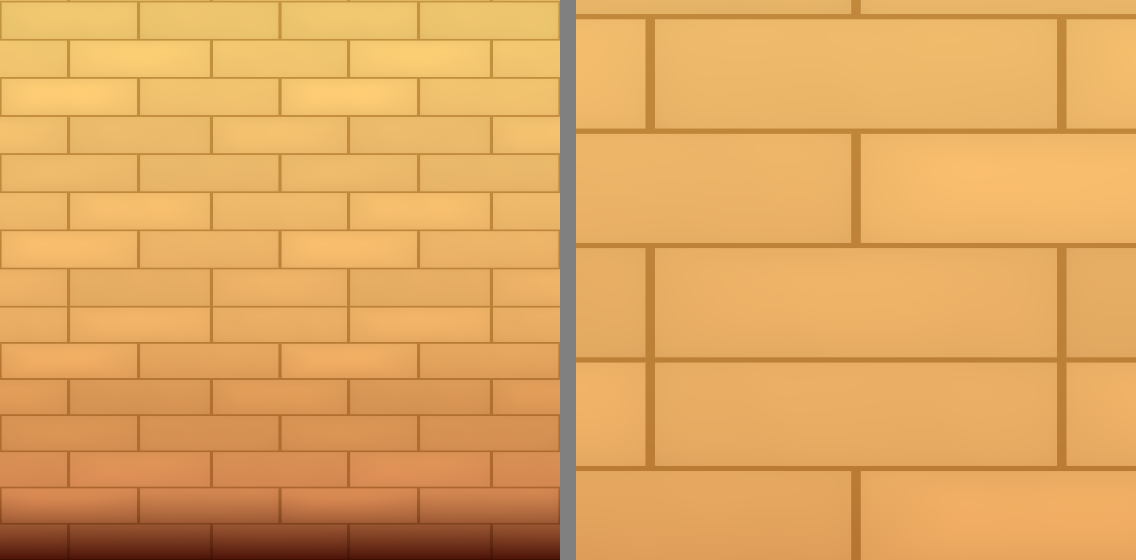
Left: the whole. Right: its middle third, enlarged.
Write a Shadertoy shader that draws this texture.

```glsl
// Warm sandstone brick wall: fifteen courses, golden at the top, sinking into brown shadow at the foot.

#define PAIRS 2.0            // brick pairs across
#define FIRST_JOINT 0.0028   // depth of the topmost bed joint
#define UPPER_COURSE 0.0681  // course height above the break
#define LOWER_COURSE 0.0646  // course height below the break
#define BREAK_ROW 8.0        // here the bond skips one course
#define BED_WIDTH 0.0031     // horizontal joints
#define HEAD_WIDTH 0.0056    // vertical joints
#define JOINT_TINT vec3(0.81, 0.735, 0.55)
#define SHADOW_COLOR vec3(0.29, 0.07, 0.025)
#define SHADOW_START 0.87
#define MOTTLE 0.007

const float TAU = 6.2831853;

// Wall colour by depth below the top edge
vec3 wallColor(float depth) {
    vec3 c = mix(vec3(0.945, 0.785, 0.438), vec3(0.937, 0.738, 0.425), smoothstep(0.0, 0.3, depth));
    c = mix(c, vec3(0.915, 0.682, 0.393), smoothstep(0.25, 0.58, depth));
    c = mix(c, vec3(0.855, 0.585, 0.330), smoothstep(0.55, 0.76, depth));
    return mix(c, vec3(0.840, 0.540, 0.325), smoothstep(0.75, 0.88, depth));
}

// Soft stains that tile with each brick pair
float stains(vec2 p, float seed) {
    float a = sin(TAU * PAIRS * p.x + 31.0 * p.y + seed * 2.1);
    float b = sin(TAU * PAIRS * 3.0 * p.x - 47.0 * p.y + 1.7 * a + seed);
    float c = sin(TAU * PAIRS * 5.0 * p.x + 83.0 * p.y + 1.3 * b);
    return 0.5 * a + 0.35 * b + 0.25 * c;
}

// Coverage of a line whose centre lies at distance d
float line(float d, float width, float pixel) {
    return 1.0 - smoothstep(-0.5 * pixel, 0.5 * pixel, d - 0.5 * width);
}

void mainImage(out vec4 fragColor, in vec2 fragCoord) {
    vec2 p = fragCoord / iResolution.xy;
    vec2 pixel = 1.0 / iResolution.xy;
    float depth = 1.0 - p.y;

    // Course index and position inside the course, measured downward
    float breakDepth = FIRST_JOINT + BREAK_ROW * UPPER_COURSE;
    bool below = depth > breakDepth;
    float pitch = below ? LOWER_COURSE : UPPER_COURSE;
    float rows = BREAK_ROW + (depth - breakDepth) / pitch;
    float row = floor(rows);
    float v = rows - row;
    float phase = mod(row + step(BREAK_ROW, row), 4.0);

    // Running bond: alternate courses shift, with slightly unequal bricks
    float shifted = mod(phase, 2.0);
    float u = fract(PAIRS * p.x - 0.245 * shifted);
    float split = mix(0.495, 0.51, shifted);
    float brick = step(split, u);
    float along = brick < 0.5 ? u / split : (u - split) / (1.0 - split);

    // Distances to the joints in canvas units
    float bedDist = min(v, 1.0 - v) * pitch;
    float headDist = min(min(u, 1.0 - u), abs(u - split)) / PAIRS;

    // Tone per course, and a glow on the lighter brick of each pair
    float light = phase > 2.5 ? brick : 1.0 - brick;
    float strength = 0.036 - 0.02 * cos(TAU * 0.25 * phase);
    float glow = smoothstep(0.0, 0.28, along) * smoothstep(1.0, 0.6, along)
               * smoothstep(0.0, 0.35, v) * smoothstep(1.05, 0.5, v);
    float tone = 1.0 + 0.014 * cos(TAU * 0.25 * (phase - 1.5));
    tone += light * strength * (0.35 + 0.65 * glow) - 0.008;
    tone += MOTTLE * stains(p, phase + 2.0 * brick);

    // Faint darkening towards the brick edges
    tone -= 0.025 * exp(-bedDist / 0.006) + 0.025 * exp(-headDist / 0.009);
    tone -= 0.012 * (v - 0.5);

    // Joints, then shadow at the foot of the wall
    vec3 base = wallColor(depth);
    float joint = max(line(bedDist, BED_WIDTH, pixel.y), line(headDist, HEAD_WIDTH, pixel.x));
    vec3 color = mix(base * tone, base * JOINT_TINT, joint);
    float shade = clamp((depth - SHADOW_START) / (1.0 - SHADOW_START), 0.0, 1.0);
    color = mix(color, SHADOW_COLOR * mix(1.0, 0.85, joint), pow(shade, 1.3));

    fragColor = vec4(color, 1.0);
}
```
